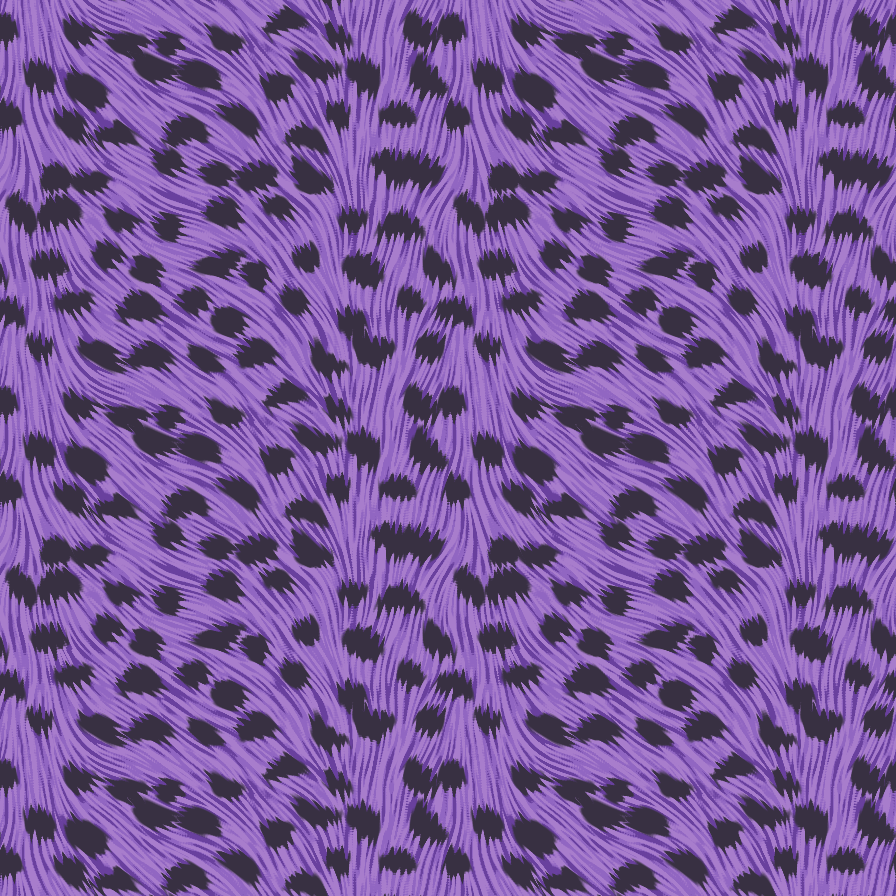
Reproduce this pattern procedurally as a Shadertoy shader.

```glsl
const vec2 TILE = vec2(0.5, 5.0 / 12.0);   // size of one seamless repeat

vec2 hash2(vec2 p) {
    vec3 h = fract(vec3(p.xyx) * vec3(0.1031, 0.1030, 0.0973));
    h += dot(h, h.yzx + 33.33);
    return fract((h.xx + h.yz) * h.zy);
}

float cornerSlope(vec2 cell, vec2 offset, vec2 wrap) {
    float a = 6.2832 * hash2(mod(cell, wrap) + 7.0).x;
    return dot(vec2(cos(a), sin(a)), offset);
}

// Gradient noise that repeats with every tile; scale is cells per canvas
float noise(vec2 p, float scale) {
    vec2 wrap = floor(TILE * scale + 0.5);
    p *= scale;
    vec2 i = floor(p), f = p - i;
    vec2 u = f * f * f * (f * (f * 6.0 - 15.0) + 10.0);
    vec2 e = vec2(1, 0);
    return mix(mix(cornerSlope(i, f, wrap), cornerSlope(i + e, f - e, wrap), u.x),
               mix(cornerSlope(i + e.yx, f - e.yx, wrap), cornerSlope(i + 1.0, f - 1.0, wrap), u.x), u.y);
}

// Fur slants down to the right and turns upright near the tile seam
float furAngle(vec2 p) {
    float seam = 0.5 + 0.5 * cos(6.2832 * (p.x / TILE.x - 0.93));
    return -0.6 - 1.3 * seam * seam + 0.7 * noise(p, 12.0);
}

vec2 furDirection(vec2 p) {
    float a = furAngle(p);
    return vec2(cos(a), sin(a));
}

// Fine noise averaged along the flow gives long tapered hairs
float furStreak(vec2 p) {
    float sum = noise(p, 216.0);
    for (float side = -1.0; side < 2.0; side += 2.0) {
        vec2 q = p;
        for (float i = 1.0; i < 10.0; i++) {
            q += side * 0.003 * furDirection(q);
            sum += noise(q, 216.0) * (1.0 - i / 10.0);
        }
    }
    return clamp(sum * 1.2, -1.4, 1.4);
}

// Distance to the nearest bent oval on a jittered grid
float spotDistance(vec2 p) {
    vec2 grid = 8.0 / TILE;
    vec2 home = floor(p * grid);
    float d = 1.0;
    for (float j = -1.0; j < 2.0; j++)
    for (float i = -1.0; i < 2.0; i++) {
        vec2 cell = home + vec2(i, j);
        vec2 id = mod(cell, 8.0);
        vec2 jitter = hash2(id + 3.0) - 0.5;
        vec2 size = hash2(id + 41.0);
        vec2 pose = hash2(id + 83.0) - 0.5;

        float stagger = 0.5 * mod(cell.y, 2.0) - 0.25;
        vec2 centre = (cell + 0.5 + vec2(stagger, 0) + 0.55 * jitter) / grid;
        float tilt = 0.35 * (furAngle(centre) + 0.6) - 0.1 + pose.x;
        float c = cos(tilt), s = sin(tilt);
        vec2 q = mat2(c, -s, s, c) * (p - centre);
        q.y += 40.0 * pose.y * q.x * q.x;

        vec2 radii = mix(vec2(0.015, 0.0115), vec2(0.029, 0.017), size);
        d = min(d, (length(q / radii) - 1.0) * radii.y);
    }
    return d;
}

void mainImage(out vec4 fragColor, in vec2 fragCoord) {
    vec2 p = fragCoord / iResolution.y;
    float streak = furStreak(p);

    // Hairs push the spot outline back and forth along the fur
    float d = spotDistance(p + furDirection(p) * streak * 0.006);

    vec3 purple = vec3(0.57, 0.40, 0.76);
    vec3 lilac = vec3(0.66, 0.49, 0.80);
    vec3 violet = vec3(0.41, 0.25, 0.62);
    vec3 charcoal = vec3(0.22, 0.19, 0.26);

    // Light hairs, then dark ones gathered in patches and around spots
    vec3 color = mix(purple, lilac, smoothstep(-0.15, 0.25, streak));
    float nearSpot = 1.0 - smoothstep(0.0, 0.012, d);
    float shade = 1.2 * noise(p, 24.0) + 0.4 * nearSpot - streak;
    color = mix(color, violet, smoothstep(0.5, 0.8, shade));

    float edge = max(0.0018, 0.8 / iResolution.y);
    color = mix(charcoal, color, smoothstep(-edge, edge, d));
    fragColor = vec4(color, 1.0);
}
```
